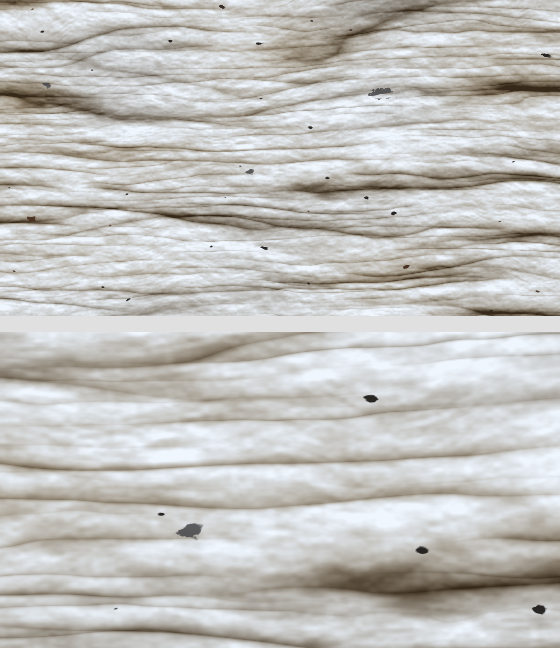
Top, the full canvas; bottom, a detail of the centre.
Write a Shadertoy shader that draws this texture.

```glsl
// Layered raw cotton batting: soft white rolls separated by brown creases.
// Warped sawtooth phases give each fold a wide shadow above its crease and a
// crisp lit edge below it; embossed noise adds fluff, scattered cells add chaff.

const vec3 CREASE_BROWN = vec3(0.21, 0.16, 0.10);
const vec3 COTTON_WHITE = vec3(0.87, 0.89, 0.91);
const vec3 WARM_TINT    = vec3(0.03, 0.00, -0.05);
const vec3 CHAFF_DARK   = vec3(0.10, 0.09, 0.08);
const vec3 CHAFF_BROWN  = vec3(0.30, 0.18, 0.11);
const vec3 SMUDGE_GREY  = vec3(0.27, 0.27, 0.28);

const float BASE_LIGHT   = 0.99;
const float ROLL_DEPTH   = 0.80;
const float FOLD_DEPTH   = 0.55;
const float WRINKLE_DEPTH = 0.32;
const float SHADOW_FALLOFF = 5.0;
const float EDGE_FALLOFF   = 18.0;
const float FLUFF_RELIEF = 0.65;
const float FIBRE_AMOUNT = 0.13;

float hash(vec2 p) {
    vec3 q = fract(p.xyx * vec3(0.1031, 0.1030, 0.0973));
    q += dot(q, q.yzx + 33.33);
    return fract((q.x + q.y) * q.z);
}

float noise(vec2 p) {
    vec2 i = floor(p), f = fract(p);
    f = f * f * f * (f * (f * 6.0 - 15.0) + 10.0);
    float low  = mix(hash(i), hash(i + vec2(1, 0)), f.x);
    float high = mix(hash(i + vec2(0, 1)), hash(i + vec2(1, 1)), f.x);
    return mix(low, high, f.y);
}

float fbm(vec2 p) {
    float sum = 0.0, amp = 0.5;
    for (int i = 0; i < 4; i++) {
        sum += amp * noise(p);
        p = p * 2.03 + 17.1;
        amp *= 0.5;
    }
    return sum;
}

// Shadow of one family of folds; each crease fades in and out along its length.
float folds(vec2 p, float count, float waviness, float seed) {
    vec2 q = vec2(p.x * waviness, p.y * count) + seed;
    float phase = q.y + 1.5 * noise(q * vec2(1.0, 0.4))
                + 0.35 * noise(q * vec2(3.3, 0.9) + 41.0)
                + 0.12 * noise(q * vec2(9.0, 1.6) + 83.0);
    float id = floor(phase), f = phase - id;
    float along = q.x * 1.4;
    float above = smoothstep(0.2, 0.8, noise(vec2(along, id * 7.31)));
    float below = smoothstep(0.2, 0.8, noise(vec2(along, (id + 1.0) * 7.31)));
    return above * exp(-f * SHADOW_FALLOFF) + below * exp((f - 1.0) * EDGE_FALLOFF);
}

// Fluffy relief lit from the top.
float relief(vec2 p, vec2 scale) {
    vec2 q = p * scale;
    return fbm(q) - fbm(q + vec2(0.05, 0.3));
}

// Ragged scattered spots; x is coverage, y is a random shade.
vec2 scatter(vec2 p, float cells, float presence, vec2 radii, float seed) {
    vec2 home = floor(p * cells), result = vec2(0.0);
    float rag = fbm(p * vec2(70.0, 110.0) + seed) - 0.47;
    float blur = 0.75 / iResolution.y + 0.0008;
    for (int j = -1; j <= 1; j++)
    for (int i = -1; i <= 1; i++) {
        vec2 cell = home + vec2(i, j);
        vec2 key = cell + seed;
        vec2 centre = (cell + vec2(hash(key), hash(key + 31.7))) / cells;
        float size = hash(key + 57.3);
        float radius = mix(radii.x, radii.y, size * size * size);
        vec2 d = p - centre;
        d.y = d.y * mix(1.2, 2.2, hash(key + 91.1)) + d.x * (hash(key + 12.9) - 0.5);
        float dist = length(d) - radius * (1.0 + 2.2 * rag);
        float cover = (1.0 - smoothstep(-blur, blur, dist)) * step(hash(key + 73.9), presence);
        if (cover > result.x) result = vec2(cover, hash(key + 44.4));
    }
    return result;
}

void mainImage(out vec4 fragColor, in vec2 fragCoord) {
    vec2 p = fragCoord / iResolution.y;

    // Shared drift keeps the fold families running together
    vec2 flow = p + vec2(0.0, 0.07 * noise(p * vec2(1.4, 2.5) + 5.0));

    // Creases from broad rolls down to wrinkles
    float light = BASE_LIGHT;
    light -= ROLL_DEPTH * folds(flow, 8.5, 1.1, 13.0);
    light -= FOLD_DEPTH * folds(flow, 17.0, 1.7, 47.0);
    light -= WRINKLE_DEPTH * folds(flow, 33.0, 2.8, 101.0);

    // Fluff, broad unevenness and fine fibres
    light += FLUFF_RELIEF * relief(flow, vec2(5.0, 15.0));
    light += 0.6 * FLUFF_RELIEF * relief(flow + 9.0, vec2(17.0, 38.0));
    light += 0.20 * (fbm(p * vec2(2.0, 5.0) + 61.0) - 0.47);
    float comb = flow.y + 0.05 * noise(p * 7.0);
    light += FIBRE_AMOUNT * (noise(vec2(p.x * 38.0, comb * 150.0)) - 0.5);
    light += 0.5 * FIBRE_AMOUNT * (noise(p * vec2(130.0, 190.0)) - 0.5);
    light = clamp(light, 0.0, 1.1);

    // Brown shadow to cool white, warmer in the middle tones
    vec3 colour = mix(CREASE_BROWN, COTTON_WHITE, light);
    float midtone = max(0.0, 4.0 * light * (1.0 - light));
    colour += WARM_TINT * midtone * (0.3 + 0.9 * noise(p * vec2(2.5, 6.0) + 29.0));

    // Streaky grey smudges, then small chips of chaff
    vec2 smudge = scatter(p, 2.5, 0.45, vec2(0.012, 0.045), 211.0);
    float streak = smoothstep(0.42, 0.72, noise(vec2(p.x * 28.0, comb * 95.0)));
    colour = mix(colour, SMUDGE_GREY, smudge.x * streak * 0.85);
    vec2 chip = scatter(p, 5.5, 0.62, vec2(0.003, 0.014), 307.0);
    vec3 chaff = mix(CHAFF_DARK, CHAFF_BROWN, smoothstep(0.5, 0.9, chip.y));
    colour = mix(colour, chaff, chip.x * 0.92);

    fragColor = vec4(clamp(colour, 0.0, 1.0), 1.0);
}
```
